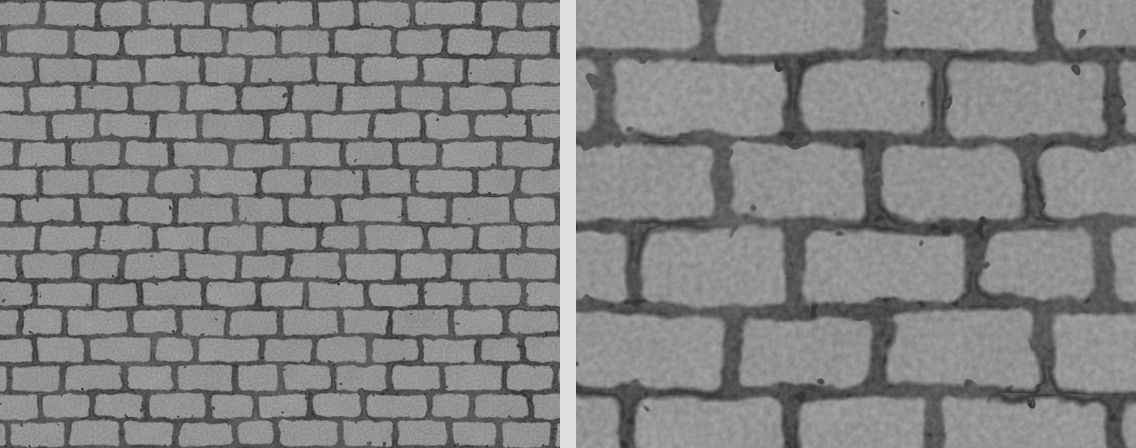
Left, the full canvas; right, a detail of the centre.
This texture is drawn by a WebGL 1 fragment shader. Its source:

```glsl
precision highp float;
uniform vec2 u_resolution;

// Layout, in units of one row height
const float ROWS = 16.0;
const float BRICK_LENGTH = 1.93;
const float FIRST_JOINT = 0.27;
const float ROW_JITTER = 0.22;
const float JOINT_JITTER = 0.27;
const float JOINT_SLANT = 0.09;
const vec2 HALF_GAP = vec2(0.115, 0.08);
const float CORNER = 0.13;
const float WAVE = 0.13;
const float WOBBLE = 0.10;
const float CHIP = 0.28;
const float EDGE_SOFTNESS = 0.04;

// Tones
const vec3 BRICK = vec3(0.58);
const vec3 MORTAR_LIGHT = vec3(0.375);
const vec3 MORTAR_DARK = vec3(0.285);
const vec3 CREVICE = vec3(0.17);
const float GRAIN_SCALE = 11.0;
const float BRICK_GRAIN = 0.085;
const float MORTAR_GRAIN = 0.10;

vec2 hash2(vec2 p) {
  vec3 q = fract(p.xyx * vec3(0.1031, 0.1030, 0.0973));
  q += dot(q, q.yzx + 33.33);
  return fract((q.xx + q.yz) * q.zy);
}

float cornerSlope(vec2 cell, vec2 corner, vec2 f) {
  return dot(hash2(cell + corner) * 2.0 - 1.0, f - corner);
}

float gradientNoise(vec2 p) {
  vec2 cell = floor(p);
  vec2 f = p - cell;
  vec2 w = f * f * f * (f * (f * 6.0 - 15.0) + 10.0);
  float low = mix(cornerSlope(cell, vec2(0.0, 0.0), f),
                  cornerSlope(cell, vec2(1.0, 0.0), f), w.x);
  float high = mix(cornerSlope(cell, vec2(0.0, 1.0), f),
                   cornerSlope(cell, vec2(1.0, 1.0), f), w.x);
  return mix(low, high, w.y);
}

// Position of the upright joint before brick i, slanted over the row height
float jointAt(float i, float row, float y) {
  vec2 h = hash2(vec2(i, row) + 7.0) - 0.5;
  return i + JOINT_JITTER * h.x + JOINT_SLANT * h.y * (y - 0.5);
}

// Signed distance to the nearest brick: negative inside
float brickDistance(vec2 p, out vec2 id) {
  float row = floor(p.y);
  float y = p.y - row;
  float shift = FIRST_JOINT + 0.5 * mod(row, 2.0)
              + ROW_JITTER * (hash2(vec2(row, 3.0)).x - 0.5);
  float x = p.x / BRICK_LENGTH - shift;

  float i = floor(x);
  if (x < jointAt(i, row, y)) i -= 1.0;
  else if (x > jointAt(i + 1.0, row, y)) i += 1.0;
  float left = jointAt(i, row, y);
  float right = jointAt(i + 1.0, row, y);
  id = vec2(i, row);

  // Uneven height, tilt and corner radius of each brick
  vec2 seed = hash2(id + 41.0);
  vec2 lean = hash2(id + 83.0) - 0.5;
  float along = (x - left) / (right - left) - 0.5;
  vec2 trim = 0.05 * (seed - 0.5) + 0.06 * lean * along;
  vec2 side = vec2(max(left - x, x - right) * BRICK_LENGTH,
                   max(trim.x - y, y - 1.0 + trim.y)) + HALF_GAP;
  float radius = CORNER * (0.6 + 0.9 * seed.x);
  vec2 q = side + radius;
  float d = length(max(q, 0.0)) + min(max(q.x, q.y), 0.0) - radius;

  // Hand-cut outline with occasional chips
  vec2 local = p + seed * 19.0;
  d += WOBBLE * gradientNoise(local * 2.3);
  d += 0.4 * WOBBLE * gradientNoise(local * 6.0);
  d += CHIP * smoothstep(0.3, 0.65, gradientNoise(local * 4.0 + 5.0));
  return d;
}

void main() {
  float pixel = ROWS / u_resolution.y;
  vec2 p = gl_FragCoord.xy * pixel;
  vec2 wall = p + vec2(0.0, WAVE * gradientNoise(p * vec2(0.4, 0.6) + 11.0));
  vec2 id;
  float d = brickDistance(wall, id);
  float grain = gradientNoise(p * GRAIN_SCALE)
              + 0.6 * gradientNoise(p * GRAIN_SCALE * 1.9 + 31.0);

  // Brick face: fine grain, faint mottling, slight tone change per brick
  vec3 brick = BRICK + BRICK_GRAIN * grain
             + 0.03 * gradientNoise(p * 1.4 + 23.0)
             + 0.02 * (hash2(id + 59.0).x - 0.5);

  // Mortar: broad patches, grit, and dark pits beside the bricks
  float patches = gradientNoise(p * 0.45 + 3.0) + 0.5 * gradientNoise(p * 1.7);
  vec3 mortar = mix(MORTAR_DARK, MORTAR_LIGHT, clamp(0.45 + patches, 0.0, 1.0));
  mortar += MORTAR_GRAIN * grain;
  float seam = 1.0 - smoothstep(0.0, 0.045, abs(d - 0.06));
  float worn = smoothstep(0.0, 0.3, gradientNoise(p * 1.1 + 47.0));
  float pits = smoothstep(0.22, 0.45, gradientNoise(p * 7.0 + 13.0) - 0.3 * patches);
  mortar = mix(mortar, CREVICE, max(0.6 * seam * worn, 0.7 * pits));

  float soft = max(EDGE_SOFTNESS, 0.75 * pixel);
  vec3 color = mix(brick, mortar, smoothstep(-soft, soft, d));
  gl_FragColor = vec4(color, 1.0);
}
```
